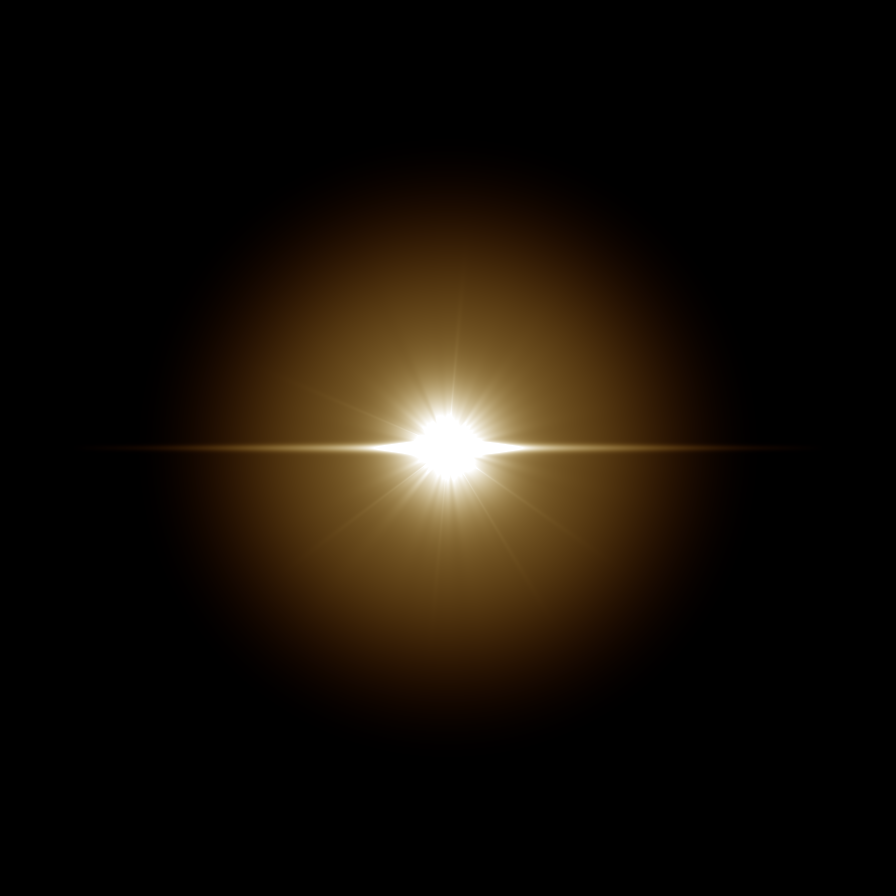
Reproduce this background procedurally as a WebGL 1 fragment shader.

```glsl
precision highp float;
// A warm golden lens flare: white core, amber halo, faint rays and a thin horizontal streak on black.

uniform vec2 u_resolution;

const float TAU = 6.2831853;

// Exponents that turn a light level into white, gold, amber and brown
const vec3 GOLD_CURVE = vec3(1.0, 1.38, 2.45);

const float HALO_LEVEL = 0.44;
const float HALO_INNER = 0.09;
const float HALO_OUTER = 0.355;

const float CORE_LEVEL = 0.70;
const float CORE_RADIUS = 0.070;

const float STREAK_LEVEL = 0.38;
const float STREAK_REACH = 0.42;
const float STREAK_WIDTH = 0.0055;
const float STREAK_TIP_WIDTH = 0.003;
const float BLOOM_LEVEL = 0.25;
const float BLOOM_LENGTH = 0.08;

const float RAY_LEVEL = 0.032;
const float RAY_WIDTH = 0.018;
const float RAY_REACH = 0.26;
const float RAY_START = -0.611;
const float RAY_STEP = 0.2094;

const float FINE_RAY_COUNT = 72.0;
const float FINE_RAY_LEVEL = 0.08;
const float FINE_RAY_REACH = 0.07;

float hash(float n) {
  return fract(sin(n * 127.1 + 4.7) * 4375.85);
}

float gauss(float x, float width) {
  float t = x / width;
  return exp(-t * t);
}

// Value noise that closes smoothly around the circle
float angularNoise(float angle, float count) {
  float x = fract(angle / TAU + 1.0) * count;
  float cell = floor(x);
  float t = smoothstep(0.0, 1.0, x - cell);
  return mix(hash(mod(cell, count)), hash(mod(cell + 1.0, count)), t);
}

// Wide soft disc with a bright centre
float glow(float r) {
  float halo = 1.0 - smoothstep(HALO_INNER, HALO_OUTER, r);
  return HALO_LEVEL * halo + CORE_LEVEL * gauss(r, CORE_RADIUS);
}

// Horizontal line that thins towards its tips
float streak(vec2 p) {
  float along = clamp(1.0 - abs(p.x) / STREAK_REACH, 0.0, 1.0);
  float width = mix(STREAK_TIP_WIDTH, STREAK_WIDTH, along);
  float level = STREAK_LEVEL * along + BLOOM_LEVEL * gauss(p.x, BLOOM_LENGTH);
  return level * gauss(p.y, width);
}

// A few long rays at growing steps, over a fan of short fine ones
float rays(float r, float angle) {
  float longRays = 0.0;
  for (int i = 0; i < 6; i++) {
    float k = float(i);
    float direction = RAY_START - RAY_STEP * 0.5 * k * (k + 3.0);
    float offset = mod(angle - direction + 0.5 * TAU, TAU) - 0.5 * TAU;
    longRays += gauss(offset, RAY_WIDTH) * (0.6 + 0.4 * hash(k));
  }
  longRays *= RAY_LEVEL * (1.0 - smoothstep(0.05, RAY_REACH, r));

  float fan = angularNoise(angle, FINE_RAY_COUNT) - 0.5;
  float nearCore = gauss(r, FINE_RAY_REACH) + 0.12 * gauss(r, 0.18);
  return longRays + FINE_RAY_LEVEL * fan * nearCore;
}

void main() {
  vec2 p = (gl_FragCoord.xy - 0.5 * u_resolution) / min(u_resolution.x, u_resolution.y);
  float r = length(p);
  float angle = atan(p.y, p.x + 1e-6);

  float light = glow(r) + streak(p) + rays(r, angle);
  vec3 color = pow(vec3(clamp(light, 0.0, 1.0)), GOLD_CURVE);
  gl_FragColor = vec4(color, 1.0);
}
```
